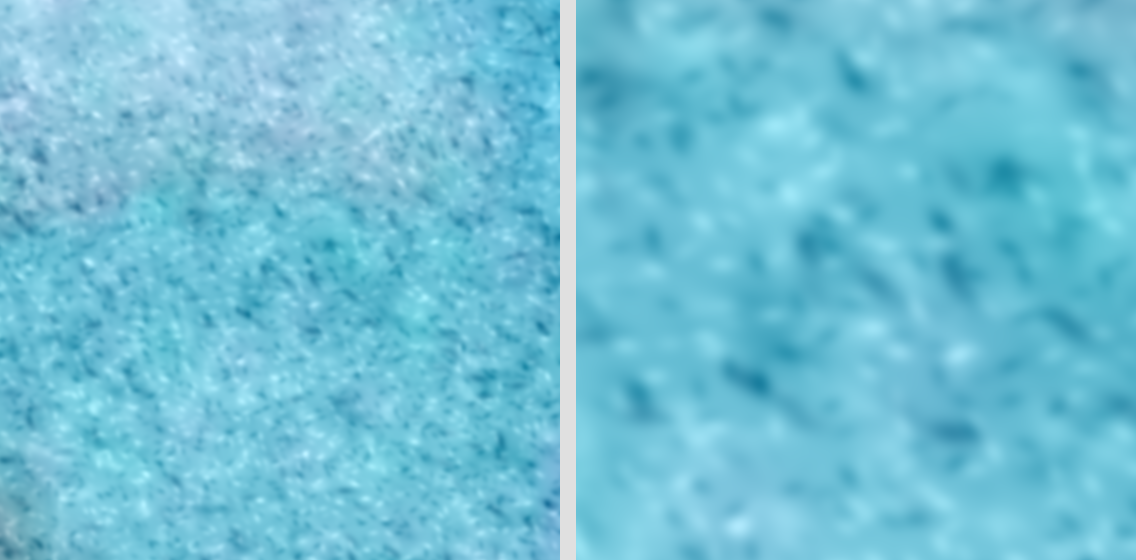
Left: the whole. Right: its middle third, enlarged.
Write a Shadertoy shader that draws this texture.

```glsl
// Weathered turquoise wash with a pale haze, grainy mottling and slanted dark flecks

vec3 hash3(vec2 cell) {
    vec3 h = fract(cell.xyx * vec3(0.1031, 0.1030, 0.0973));
    h += dot(h, h.yxz + 33.33);
    return fract((h.xxy + h.yzz) * h.zyx);
}

// Cellular noise from stretched soft spots, one per cell:
// x = signed mottling, y = sparse positive flecks
vec2 spots(vec2 p, float thinness, float tilt, float spread) {
    vec2 cell = floor(p);
    vec2 sum = vec2(0.0);
    for (int j = -1; j <= 1; j++) {
        for (int i = -1; i <= 1; i++) {
            vec2 id = cell + vec2(i, j);
            vec3 h = hash3(id + 71.0);
            float angle = tilt + spread * (hash3(id + 213.0).x - 0.5);
            vec2 along = vec2(cos(angle), sin(angle));
            vec2 d = p - id - h.xy;
            float u = dot(d, along);
            float v = dot(d, vec2(-along.y, along.x));
            float spot = exp(-4.0 * u * u - thinness * v * v);
            sum += spot * vec2(2.0 * h.z - 1.0, smoothstep(0.55, 1.0, h.z));
        }
    }
    return sum;
}

// Broad colour fields, with edges shifted by a slow wobble
vec3 wash(vec2 uv, float wobble) {
    vec2 q = uv + wobble * vec2(0.10, -0.12);
    vec3 color = mix(vec3(0.465, 0.785, 0.865), vec3(0.41, 0.755, 0.84), smoothstep(0.1, 0.55, q.y));

    // Pale haze at the upper left, greyer along its lower rim
    vec3 haze = mix(vec3(0.53, 0.75, 0.835), vec3(0.62, 0.82, 0.91), smoothstep(0.68, 0.9, q.y));
    float hazeMask = smoothstep(0.56, 0.74, q.y) * (1.0 - smoothstep(0.65, 0.97, q.x));
    color = mix(color, haze, hazeMask);

    // Deeper blue at the upper right
    float deep = smoothstep(0.68, 1.0, q.x) * smoothstep(0.45, 0.95, q.y);
    color = mix(color, vec3(0.34, 0.73, 0.86), 0.8 * deep);

    // Grey green and lavender in the lower corners
    float green = exp(-dot(q, q * vec2(110.0, 35.0)));
    color = mix(color, vec3(0.38, 0.61, 0.65), 0.9 * green);
    vec2 corner = q - vec2(1.0, 0.1);
    float lavender = exp(-dot(corner, corner * vec2(130.0, 45.0)));
    return mix(color, vec3(0.50, 0.70, 0.86), 0.85 * lavender);
}

void mainImage(out vec4 fragColor, in vec2 fragCoord) {
    vec2 uv = fragCoord / iResolution.xy;

    // Layered mottling, from clouds down to fine grain
    float cloud = spots(uv * 5.0, 6.0, -0.4, 3.0).x;
    float patches = spots(uv * 13.0 + 7.0, 8.0, -0.5, 2.0).x;
    float grain = spots(uv * 30.0 + 19.0, 10.0, -0.5, 1.8).x;
    float fine = spots(uv * 58.0 + 43.0, 9.0, -0.4, 2.2).x;
    float calm = smoothstep(0.78, 1.0, uv.y) * (1.0 - smoothstep(0.55, 0.8, uv.x));
    float tone = 0.28 * cloud + 0.5 * patches + (0.85 * grain + 0.95 * fine) * (1.0 - 0.45 * calm);

    // Short dark dashes, denser where the patches are dark
    float fleck = spots(uv * 31.0 + 5.0, 17.0, -0.6, 1.6).y;
    fleck *= smoothstep(0.4, -0.3, patches + 0.5 * cloud) * (1.0 - 0.7 * calm);

    vec3 color = wash(uv, cloud + 0.4 * patches);
    color += tone * vec3(0.145, 0.105, 0.09);
    color -= fleck * vec3(0.21, 0.19, 0.16);

    // Slight drift between lavender and aqua
    float drift = spots(uv * 9.0 + 31.0, 6.0, 0.0, 3.0).x;
    color += drift * vec3(0.04, -0.015, 0.005);
    fragColor = vec4(clamp(color, 0.0, 1.0), 1.0);
}
```
